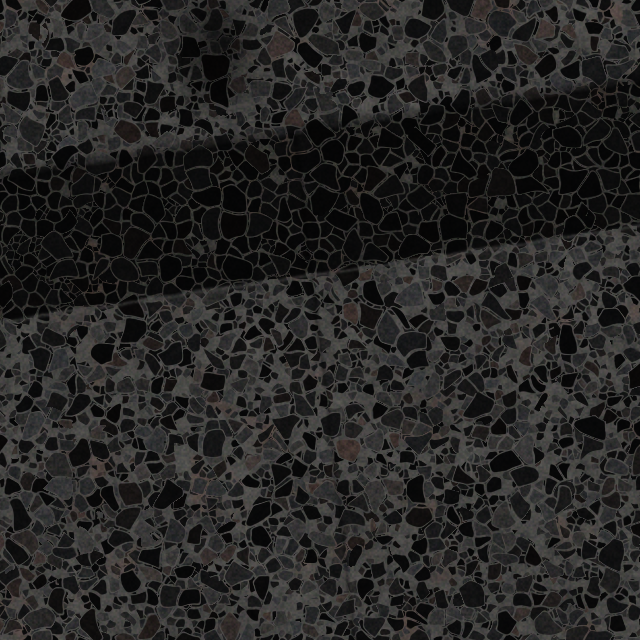
Give the GLSL for this texture, as a Shadertoy shader.

```glsl
// Dark terrazzo steps: angular stone chips in grey cement, crossed by a shaded slanting riser.

const vec3 CEMENT = vec3(0.280, 0.277, 0.268);
const vec3 CEMENT_SHADED = vec3(0.205, 0.203, 0.190);
const vec3 CHIP_BLACK = vec3(0.026, 0.026, 0.027);
const vec3 CHIP_GREY = vec3(0.225, 0.220, 0.215);
const vec3 RUST = vec3(1.22, 0.95, 0.88);
const vec3 SLATE = vec3(0.94, 1.00, 1.08);
const float RISER_BOTTOM = 0.500;
const float RISER_TOP = 0.722;
const float RISER_SLOPE = 0.150;
const float COARSE_CELLS = 29.0;
const float MEDIUM_CELLS = 45.0;
const float FINE_CELLS = 82.0;
const float SPECKLE_CELLS = 330.0;
const float SPECKLE = 0.085;
const float EDGE = 0.0011;

vec3 hash3(vec2 p) {
    vec3 q = fract(vec3(p.xyx) * vec3(0.1031, 0.1030, 0.0973));
    q += dot(q, q.yxz + 33.33);
    return fract((q.xxy + q.yzz) * q.zyx);
}

// Smoothly interpolated colour noise
vec3 speckle(vec2 p) {
    vec2 i = floor(p), f = fract(p);
    f = f * f * (3.0 - 2.0 * f);
    return mix(mix(hash3(i), hash3(i + vec2(1, 0)), f.x),
               mix(hash3(i + vec2(0, 1)), hash3(i + vec2(1, 1)), f.x), f.y) - 0.5;
}

// Layered sines, roughly -1 to 1
float mottle(vec2 p) {
    float sum = 0.0, amp = 0.5;
    for (int i = 0; i < 5; i++) {
        sum += amp * sin(p.x + 1.7 * sin(p.y * 0.8)) * cos(p.y + 1.3 * sin(p.x * 0.7));
        p = mat2(1.36, 1.12, -1.12, 1.36) * p + 2.3;
        amp *= 0.68;
    }
    return sum;
}

// Cellular noise: x = rounded distance to the cell border, yz = cell id
vec3 cellular(vec2 p) {
    vec2 base = floor(p), nearest = vec2(0), id = base;
    float best = 9.0;
    for (int y = -1; y <= 1; y++)
    for (int x = -1; x <= 1; x++) {
        vec2 c = base + vec2(x, y);
        vec2 r = c + 0.08 + 0.84 * hash3(c).xy - p;
        if (dot(r, r) < best) { best = dot(r, r); nearest = r; id = c; }
    }
    float border = 1.0;
    for (int y = -2; y <= 2; y++)
    for (int x = -2; x <= 2; x++) {
        vec2 c = id + vec2(x, y);
        if (c == id) continue;
        vec2 r = c + 0.08 + 0.84 * hash3(c).xy - p;
        float d = dot(0.5 * (nearest + r), normalize(r - nearest));
        float h = max(0.10 - abs(border - d), 0.0);
        border = min(border, d) - h * h * 2.5;
    }
    return vec3(border, id);
}

// Lays one size of chips, each with a thin cement rim, over the surface
void layChips(inout vec3 color, vec3 cement, vec2 uv, float cells, float share, float shade) {
    vec2 p = uv * cells + cells * 1.37;
    p += 0.10 * sin(p.yx * 3.1 + 2.0 * sin(p * 1.3));
    vec3 cell = cellular(p);
    vec3 pick = hash3(cell.yz + 71.0);
    vec3 look = hash3(cell.yz + 193.0);
    if (pick.x > share) return;
    float gap = mix(0.035, mix(0.16, 0.09, shade), pick.y);
    float inside = (cell.x - gap) / cells;
    float tone = pow(look.x, 1.6) * mix(1.0, 0.16, shade);
    vec3 chip = mix(CHIP_BLACK * mix(1.0, 0.75, shade), CHIP_GREY, tone);
    chip *= mix(vec3(1), look.y < 0.2 ? RUST : SLATE, 0.8 * look.z);
    chip *= 1.0 + 0.18 * mottle(uv * 160.0 + look.xy * 20.0);
    color = mix(color, cement, smoothstep(-0.0028, -0.0010, inside));
    color = mix(color, chip, smoothstep(-EDGE, EDGE, inside));
}

void mainImage(out vec4 fragColor, in vec2 fragCoord) {
    vec2 uv = fragCoord / iResolution.xy;

    // Slanting riser between the two treads
    float height = uv.y - RISER_SLOPE * uv.x + 0.0025 * mottle(uv * 28.0);
    float shade = smoothstep(-0.003, 0.003, height - RISER_BOTTOM)
                * smoothstep(0.005, -0.005, height - RISER_TOP);

    // Cement with cloudy and rusty patches
    float cloud = mottle(uv * 13.0 + 4.0);
    vec3 cement = mix(CEMENT, CEMENT_SHADED, shade);
    cement *= 1.0 + 0.10 * cloud + 0.13 * mottle(uv * 85.0);
    cement *= mix(vec3(1), RUST, 0.55 * smoothstep(0.25, 0.9, mottle(uv * 21.0 + 9.0)));

    // Chips from fine to coarse
    vec3 color = cement;
    float density = 0.07 * cloud;
    layChips(color, cement, uv, FINE_CELLS, mix(0.56, 0.80, shade) - density, shade);
    layChips(color, cement, uv, MEDIUM_CELLS, mix(0.60, 0.84, shade) - density, shade);
    layChips(color, cement, uv, COARSE_CELLS, mix(0.31, 0.36, shade) - density, shade);

    // Worn lips and the faint upright joint
    float lip = exp(-pow((height - RISER_BOTTOM + 0.004) / 0.003, 2.0));
    color = mix(color, cement * 0.92, 0.55 * lip);
    float crease = exp(-pow((height - RISER_TOP - 0.004) / 0.008, 2.0));
    color *= 1.0 - 0.30 * crease;
    float joint = uv.x - 0.555 + 0.12 * uv.y + 0.003 * mottle(uv.yy * 30.0);
    color *= 1.0 - 0.28 * exp(-pow(joint / 0.004, 2.0)) * step(height, RISER_TOP);

    // Dark stain on the upper tread, then sensor speckle
    vec2 stain = (uv - vec2(0.335, 0.92)) / vec2(0.055, 0.085);
    color *= 1.0 - 0.72 * exp(-dot(stain, stain)) * (0.8 + 0.4 * cloud);
    vec3 grit = speckle(uv * SPECKLE_CELLS);
    color += SPECKLE * (0.65 * grit.x + 0.35 * grit) * smoothstep(0.0, 0.22, color.g + 0.03);
    fragColor = vec4(clamp(color, 0.0, 1.0), 1.0);
}
```
